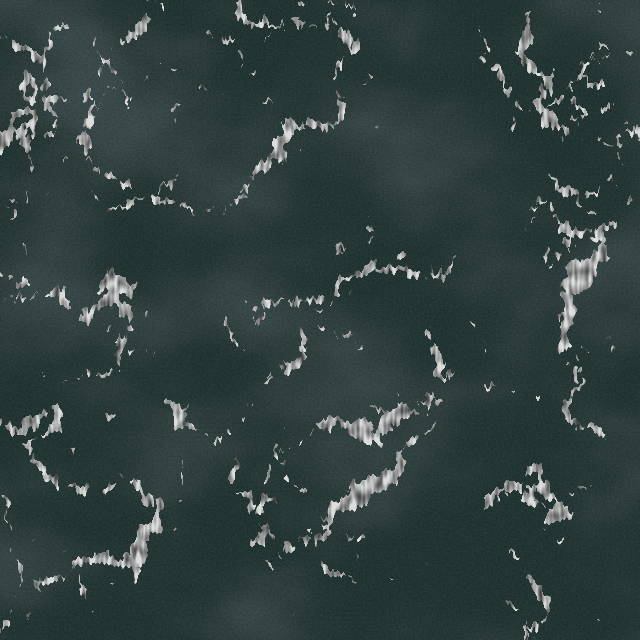
A three.js fragment shader for this texture:

```glsl
// Dark green marble with broken, ragged white veins and soft clouding.
varying vec2 vUv;

vec2 gradientAt(vec2 cell) {
  float angle = 6.2832 * fract(sin(dot(cell, vec2(127.1, 311.7))) * 43758.5);
  return vec2(cos(angle), sin(angle));
}

// Gradient noise, roughly -0.7 to 0.7
float gradientNoise(vec2 p) {
  vec2 i = floor(p);
  vec2 f = p - i;
  vec2 u = f * f * f * (f * (f * 6.0 - 15.0) + 10.0);
  float a = dot(gradientAt(i), f);
  float b = dot(gradientAt(i + vec2(1.0, 0.0)), f - vec2(1.0, 0.0));
  float c = dot(gradientAt(i + vec2(0.0, 1.0)), f - vec2(0.0, 1.0));
  float d = dot(gradientAt(i + vec2(1.0, 1.0)), f - vec2(1.0, 1.0));
  return mix(mix(a, b, u.x), mix(c, d, u.x), u.y);
}

float fbm(vec2 p) {
  float sum = 0.0;
  float amplitude = 1.0;
  for (int i = 0; i < 4; i++) {
    sum += amplitude * gradientNoise(p);
    p = mat2(0.8, 0.6, -0.6, 0.8) * p * 2.0 + 17.3;
    amplitude *= 0.47;
  }
  return sum;
}

// Approximate distance to the zero contour; upright contours come out thinner
float veinDistance(vec2 p, float frequency, float seed) {
  float e = 0.004;
  float n = fbm(p * frequency + seed);
  float nx = fbm((p + vec2(e, 0.0)) * frequency + seed);
  float ny = fbm((p + vec2(0.0, e)) * frequency + seed);
  vec2 slope = vec2(nx - n, ny - n) / e;
  return abs(n) / max(length(slope * vec2(0.75, 1.0)), 0.5 * frequency);
}

// Vein cover from 0 to 1, its width swelling and breaking along the way
float vein(vec2 p, float frequency, float seed, float halfWidth, float bias) {
  float swell = 1.5 * gradientNoise(p * 6.0 + seed * 3.0);
  float breaks = 0.8 * gradientNoise(p * 32.0 + seed * 5.0);
  float crumbs = 0.7 * gradientNoise(p * 85.0 + seed * 7.0);
  float width = halfWidth * min(bias + swell + breaks + crumbs, 1.0);
  return smoothstep(0.0, 0.0018, width - veinDistance(p, frequency, seed));
}

void main() {
  vec2 p = vUv;

  // Clouded ground with fine grain
  float cloud = smoothstep(-0.3, 0.75, fbm(p * vec2(3.2, 4.5) + 41.0));
  vec3 color = mix(vec3(0.138, 0.208, 0.2), vec3(0.235, 0.295, 0.295), cloud);
  float grain = gradientNoise(p * 430.0 + 7.0) + gradientNoise(p.yx * 270.0 + 3.0);
  color += 0.032 * grain;

  // Crumpling and upright streaks tear the vein edges
  float streak = gradientNoise(p * vec2(185.0, 34.0) + 11.0);
  streak += 0.6 * gradientNoise(p * vec2(95.0, 40.0) + 37.0);
  vec2 crumple = vec2(gradientNoise(p * 42.0 + 3.0), gradientNoise(p * 42.0 + 51.0));
  crumple += 0.5 * vec2(gradientNoise(p * 90.0 + 13.0), gradientNoise(p * 90.0 + 71.0));
  vec2 torn = p + 0.009 * crumple + vec2(0.0, 0.009 * streak);
  float cover = vein(torn, 2.6, 5.7, 0.02, 0.16);
  cover = max(cover, vein(torn, 6.0, 23.4, 0.012, -0.25));

  // Streaked, mottled vein interior
  float mottle = gradientNoise(p * vec2(80.0, 60.0) + 29.0);
  float tone = 0.65 + 0.45 * streak + 0.4 * mottle;
  vec3 veinColor = clamp(tone, 0.28, 0.87) * vec3(0.99, 1.0, 0.995);

  // Rare dark pits inside the veins
  float pit = smoothstep(0.54, 0.58, gradientNoise(p * vec2(28.0, 40.0) + 63.0));
  veinColor = mix(veinColor, vec3(0.02, 0.03, 0.02), pit);

  gl_FragColor = vec4(mix(color, veinColor, cover), 1.0);
}
```
